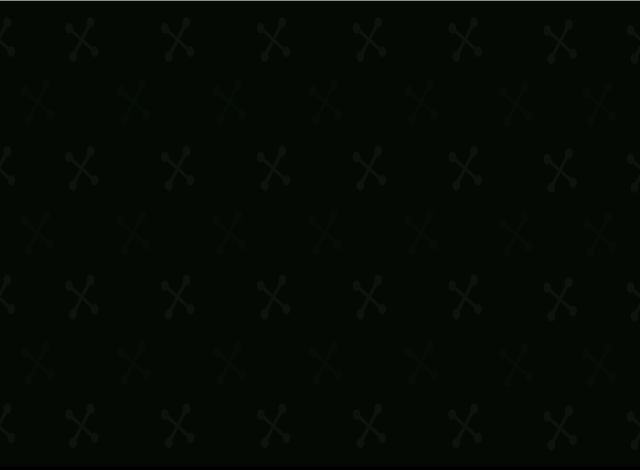
A WebGL 2 fragment shader for this pattern:

```glsl
#version 300 es
precision highp float;
// Faint crossed bones on a near-black green ground, in two interleaved lattices.
// Each lattice finds its nearest repeat by rounding; a bone cross is a distance
// function of two flared bars and four oval knobs. Lengths: canvas height = 564.

uniform vec2 u_resolution;
out vec4 outColor;

const float CANVAS_HEIGHT = 564.0;

const vec3 GROUND = vec3(0.014, 0.036, 0.014);
const vec3 BRIGHT_BONE = vec3(0.046, 0.070, 0.050);
const vec3 DIM_BONE = vec3(0.023, 0.046, 0.024);
const vec3 TOP_LINE = vec3(0.60, 0.64, 0.60);
const float TOP_LINE_WIDTH = 1.0;
const float BOTTOM_BAND = 4.0;

// Lattice: six columns per tile, the first gap narrower than the others
const float TILE_WIDTH = 674.0;
const float TILE_DROP = 2.5;
const float FIRST_GAP = 100.0;
const float COLUMN_GAP = 115.0;
const float LAST_COLUMN = 4.0;
const vec2 BRIGHT_ORIGIN = vec2(-2.0, 516.0);
const vec2 DIM_ORIGIN = vec2(-55.0, 441.0);
const float BRIGHT_ROW_GAP = 154.5;
const float DIM_ROW_GAP = 156.5;

// Bone cross: knob centres relative to the crossing
const vec2 UPPER_RIGHT = vec2(10.7, 21.0);
const vec2 LOWER_LEFT = vec2(-10.5, -20.0);
const vec2 UPPER_LEFT = vec2(-15.2, 14.2);
const vec2 LOWER_RIGHT = vec2(15.6, -13.9);
const vec2 KNOB_RADII = vec2(4.6, 6.2);
const float BAR_HALF_WIDTH = 1.9;
const float BAR_FLARE = 0.8;

float knobDistance(vec2 p) {
  return (length(p / KNOB_RADII) - 1.0) * KNOB_RADII.x;
}

// A bar that widens toward both ends, with a knob on each
float boneDistance(vec2 p, vec2 a, vec2 b) {
  vec2 axis = b - a;
  float along = clamp(dot(p - a, axis) / dot(axis, axis), 0.0, 1.0);
  float fromMiddle = abs(2.0 * along - 1.0);
  float halfWidth = BAR_HALF_WIDTH + BAR_FLARE * pow(fromMiddle, 4.0);
  float bar = length(p - a - axis * along) - halfWidth;
  return min(bar, min(knobDistance(p - a), knobDistance(p - b)));
}

float crossDistance(vec2 p) {
  return min(boneDistance(p, UPPER_RIGHT, LOWER_LEFT),
             boneDistance(p, UPPER_LEFT, LOWER_RIGHT));
}

// Offset from the nearest repeat of a lattice
vec2 latticeOffset(vec2 p, vec2 origin, float rowGap) {
  vec2 q = p - origin;
  float tile = floor((q.x + 0.5 * FIRST_GAP) / TILE_WIDTH);
  q += tile * vec2(-TILE_WIDTH, TILE_DROP);
  float column = clamp(round((q.x - FIRST_GAP) / COLUMN_GAP), 0.0, LAST_COLUMN);
  q.x -= q.x < 0.5 * FIRST_GAP ? 0.0 : FIRST_GAP + COLUMN_GAP * column;
  q.y -= rowGap * round(q.y / rowGap);
  return q;
}

void main() {
  float pixel = CANVAS_HEIGHT / u_resolution.y;
  vec2 p = gl_FragCoord.xy * pixel;
  float soft = 0.6 * pixel;

  // Dim and bright lattices
  float dimCross = crossDistance(latticeOffset(p, DIM_ORIGIN, DIM_ROW_GAP));
  float brightCross = crossDistance(latticeOffset(p, BRIGHT_ORIGIN, BRIGHT_ROW_GAP));
  vec3 color = mix(GROUND, DIM_BONE, 1.0 - smoothstep(-soft, soft, dimCross));
  color = mix(color, BRIGHT_BONE, 1.0 - smoothstep(-soft, soft, brightCross));

  // Dark band at the bottom, hairline at the top
  color *= smoothstep(-soft, soft, p.y - BOTTOM_BAND);
  float line = smoothstep(-soft, soft, p.y - (CANVAS_HEIGHT - TOP_LINE_WIDTH));
  color = mix(color, TOP_LINE, line);

  outColor = vec4(color, 1.0);
}
```
